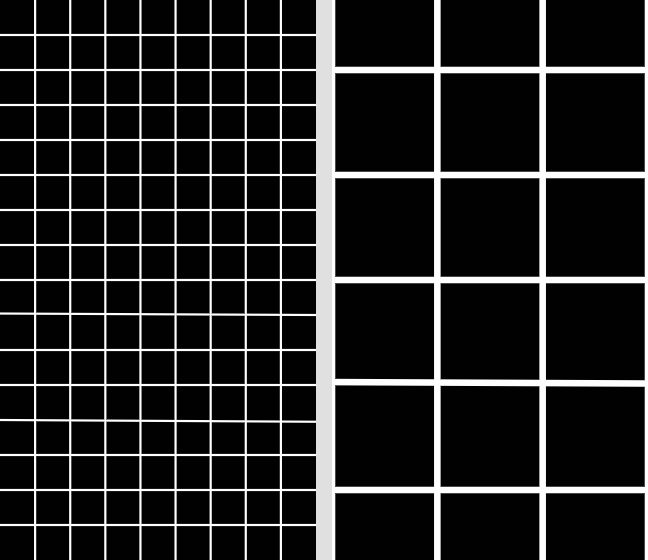
Left: the whole. Right: its middle third, enlarged.
A WebGL 2 fragment shader for this pattern:

```glsl
#version 300 es
precision highp float;
// A black sheet ruled into 9 by 16 square cells with thin white lines.
// Each pixel measures its distance to the nearest inner rule in cell units;
// two of the horizontal rules are slightly tilted.

uniform vec2 u_resolution;
out vec4 fragColor;

const vec2 GRID = vec2(9.0, 16.0);
const float LINE_WIDTH = 0.0625;               // fraction of a cell
const vec3 BACKGROUND = vec3(0.004);
const vec3 LINE_COLOR = vec3(0.995);

// Index of the closest inner rule; the outer border stays unruled
float nearestRule(float position, float count) {
    return clamp(floor(position + 0.5), 1.0, count - 1.0);
}

// 1.0 when the rule index equals the chosen one
float isRule(float index, float chosen) {
    return 1.0 - step(0.5, abs(index - chosen));
}

// Vertical shift of a horizontal rule, with x running from 0 to 1
float ruleTilt(float index, float x) {
    float upper = mix(0.042, 0.0, x) * isRule(index, 7.0);
    float lower = mix(0.0, -0.05, x) * isRule(index, 4.0);
    return upper + lower;
}

// Antialiased coverage of a line at a given distance from its centre
float lineCoverage(float distanceToLine, float width, float pixel) {
    return clamp((0.5 * width - abs(distanceToLine)) / pixel + 0.5, 0.0, 1.0);
}

void main() {
    vec2 uv = gl_FragCoord.xy / u_resolution;
    vec2 cell = uv * GRID;
    vec2 pixel = GRID / u_resolution;

    // Straight vertical rules
    float column = nearestRule(cell.x, GRID.x);
    float vertical = lineCoverage(cell.x - column, LINE_WIDTH, pixel.x);

    // Horizontal rules, including the tilted pair
    float row = nearestRule(cell.y, GRID.y);
    float rowCentre = row + ruleTilt(row, uv.x);
    float horizontal = lineCoverage(cell.y - rowCentre, LINE_WIDTH, pixel.y);

    fragColor = vec4(mix(BACKGROUND, LINE_COLOR, max(vertical, horizontal)), 1.0);
}
```
